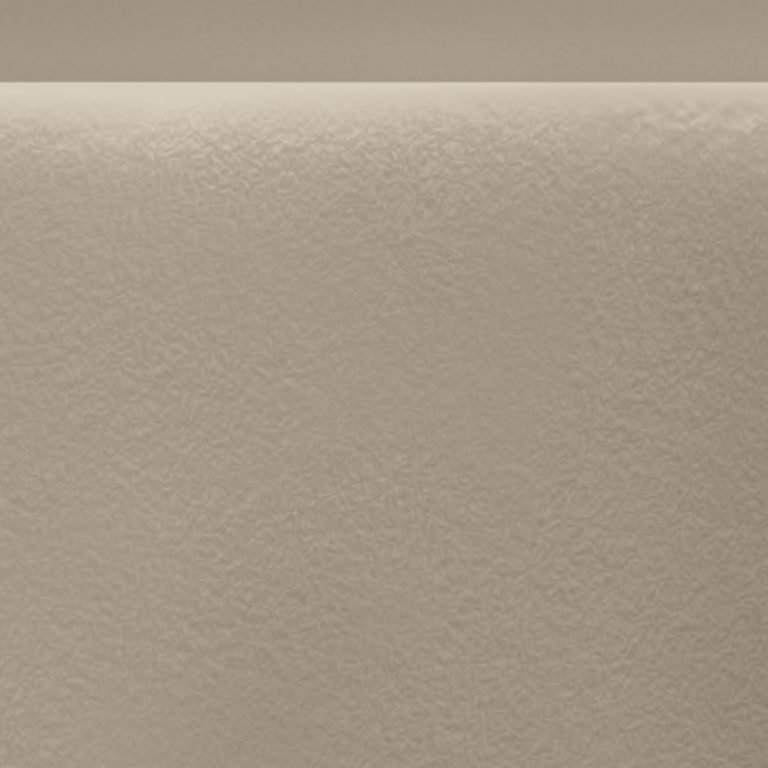
A Shadertoy shader for this texture:

```glsl
// Soft beige suede cushion with a bright rolled top edge and fine wrinkled nap

const vec3 SHADE_TAUPE = vec3(0.592, 0.540, 0.476);
const vec3 MID_TAUPE   = vec3(0.646, 0.594, 0.533);
const vec3 LIGHT_BEIGE = vec3(0.714, 0.665, 0.605);
const vec3 PALE_CREAM  = vec3(0.820, 0.780, 0.715);
const float EDGE_HEIGHT = 0.893;

float hash(vec2 p) {
    return fract(sin(dot(p, vec2(127.1, 311.7))) * 43758.5453);
}

float noise(vec2 p) {
    vec2 cell = floor(p), f = fract(p);
    f = f * f * (3.0 - 2.0 * f);
    float low  = mix(hash(cell), hash(cell + vec2(1, 0)), f.x);
    float high = mix(hash(cell + vec2(0, 1)), hash(cell + vec2(1, 1)), f.x);
    return mix(low, high, f.y);
}

float fbm(vec2 p, int octaves) {
    float sum = 0.0, weight = 0.5;
    for (int i = 0; i < octaves; i++) {
        sum += weight * (noise(p) - 0.5);
        p = mat2(1.6, 1.2, -1.2, 1.6) * p + 17.3;
        weight *= 0.5;
    }
    return sum;
}

// Tone 0..3 runs from shaded taupe to pale cream; below 0 it darkens further
vec3 toneColor(float tone) {
    vec3 color = mix(SHADE_TAUPE, MID_TAUPE, min(tone, 1.0));
    color = mix(color, LIGHT_BEIGE, clamp(tone - 1.0, 0.0, 1.0));
    return mix(color, PALE_CREAM, clamp(tone - 2.0, 0.0, 1.2));
}

// Short curled fibres, lit from one side; direction drifts across the cloth
float nap(vec2 p, float scale) {
    float turn = 1.8 * fbm(p * 7.0, 2) + 0.35;
    mat2 spin = mat2(cos(turn), sin(turn), -sin(turn), cos(turn));
    vec2 curl = vec2(noise(p * scale * 0.4), noise(p * scale * 0.4 + 41.0));
    vec2 q = p * scale + 1.6 * curl;
    vec2 light = spin * vec2(0.3, 0.6);
    return noise(q + light) - noise(q - light);
}

// Broad light over the front: paler left, darker right, soft diagonal fold
float frontTone(vec2 p) {
    float tone = 1.14 - 0.50 * smoothstep(0.1, 0.75, p.x);
    tone -= 0.60 * smoothstep(0.78, 1.05, p.x) * smoothstep(0.88, 0.55, p.y);
    float foldX = 0.23 + 0.45 * p.y;
    float fold = smoothstep(-0.07, 0.09, p.x - foldX) * smoothstep(0.45, 0.0, p.y);
    vec2 fromHollow = (p - vec2(0.32, 0.06)) * vec2(5.0, 4.0);
    float hollow = exp(-dot(fromHollow, fromHollow));
    return tone - 0.15 * fold - 0.30 * hollow + 0.45 * fbm(p * 3.5, 3);
}

// Highlight that fades down the rounded roll
float rollTone(vec2 p, float depth) {
    float wavyDepth = max(depth + 0.018 * fbm(p * vec2(9.0, 16.0), 3), 0.0);
    float roll = 1.95 * exp(-pow(wavyDepth / 0.098, 1.7));
    float sheen = 0.22 * smoothstep(0.36, 0.08, depth);
    return roll + sheen + 0.55 * exp(-depth / 0.006);
}

// Smooth surface behind the cushion
float backTone(vec2 p) {
    float tone = 0.95 + 0.20 * smoothstep(0.0, 0.5, p.x);
    tone -= 0.35 * smoothstep(0.93, 1.0, p.y);
    return tone + 0.35 * fbm(p * vec2(5.0, 9.0), 2);
}

void mainImage(out vec4 fragColor, in vec2 fragCoord) {
    vec2 p = fragCoord / iResolution.y;
    float edge = EDGE_HEIGHT;
    float depth = max(edge - p.y, 0.0);

    // Nap strength varies in patches and fades under the bright roll
    float patches = smoothstep(-0.25, 0.2, fbm(p * 6.0 + 5.0, 3));
    float strength = mix(0.55, 1.0, patches) * smoothstep(0.0, 0.1, depth);
    strength *= 0.78 + 0.22 * smoothstep(0.1, 0.45, p.x);
    float fibres = 0.50 * nap(p, 120.0) + 0.75 * nap(p + 3.7, 205.0);

    // Loose creases sit only in the upper roll
    float creaseBand = smoothstep(0.01, 0.04, depth) * smoothstep(0.14, 0.05, depth);
    float creases = nap(p * vec2(0.8, 1.0), 85.0) * smoothstep(-0.08, 0.2, fbm(p * 8.0, 2));

    float front = frontTone(p) + rollTone(p, depth);
    front += strength * fibres + 0.60 * creaseBand * creases;

    float contact = exp(-max(p.y - edge, 0.0) / 0.006);
    float back = backTone(p) - 0.25 * contact + 0.12 * nap(p, 190.0);

    float cover = smoothstep(0.0025, -0.0025, p.y - edge);
    fragColor = vec4(toneColor(mix(back, front, cover)), 1.0);
}
```
